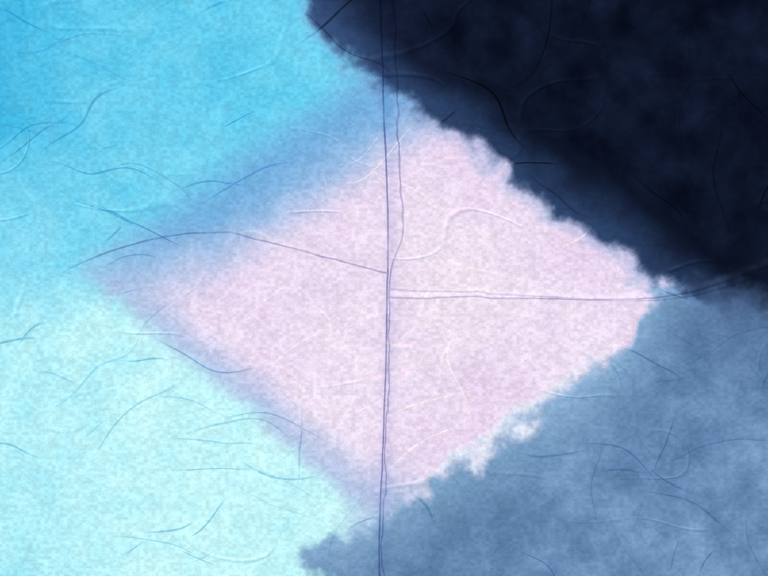
A Shadertoy shader for this texture:

```glsl
float hash(vec2 p) {
    vec3 q = fract(p.xyx * vec3(0.1031, 0.1030, 0.0973));
    q += dot(q, q.yzx + 33.33);
    return fract((q.x + q.y) * q.z);
}

float noise(vec2 p) {
    vec2 i = floor(p), f = fract(p);
    f = f * f * (3.0 - 2.0 * f);
    return mix(mix(hash(i), hash(i + vec2(1, 0)), f.x),
               mix(hash(i + vec2(0, 1)), hash(i + vec2(1, 1)), f.x), f.y);
}

float fbm(vec2 p) {
    float sum = 0.0, amp = 0.5;
    for (int i = 0; i < 5; i++) {
        sum += amp * noise(p);
        p = mat2(1.6, 1.2, -1.2, 1.6) * p + 7.3;
        amp *= 0.5;
    }
    return sum;
}

float stroke(float d, float width) {
    return 1.0 - smoothstep(0.0, width + 1.0 / iResolution.y, abs(d));
}

// Curved paper fibres scattered over the sheet
float fibres(vec2 p) {
    float ink = 0.0;
    p += 0.03 * vec2(noise(p * 13.0), noise(p * 13.0 + 9.0)) - 0.015;
    for (int i = 0; i < 130; i++) {
        float k = float(i) + 5.0;
        vec2 c = vec2(hash(vec2(k, 3.0)) * 1.34, hash(vec2(k, 17.0)));
        float angle = (hash(vec2(k, 29.0)) - 0.5) * (c.x < 0.5 ? 1.3 : 3.1) + 0.2;
        float len = 0.025 + 0.11 * hash(vec2(k, 41.0));
        vec2 q = p - c;
        q = vec2(q.x * cos(angle) + q.y * sin(angle), q.y * cos(angle) - q.x * sin(angle));
        float bend = (hash(vec2(k, 53.0)) - 0.5) * 7.0;
        float slope = 2.0 * bend * q.x;
        float d = (q.y - bend * q.x * q.x) / sqrt(1.0 + slope * slope);
        float fade = 1.0 - smoothstep(0.3 * len, len, abs(q.x));
        ink = max(ink, stroke(d, 0.0011) * fade * (0.2 + 0.8 * hash(vec2(k, 67.0))));
    }
    return ink;
}

// Broken hairline wrinkles
float wrinkles(vec2 p) {
    vec2 q = p + 0.04 * vec2(noise(p * 9.0), noise(p * 9.0 + 5.0));
    float line = 1.0 - smoothstep(0.0, 0.04, abs(noise(q * vec2(7, 13)) - 0.5));
    return line * smoothstep(0.35, 0.75, noise(p * 11.0 + 3.0));
}

void mainImage(out vec4 fragColor, in vec2 fragCoord) {
    vec2 p = fragCoord / iResolution.xy * vec2(1.3333, 1.0);
    float cloud = fbm(p * 5.0) - 0.5;
    float fray = fbm(p * 24.0 + 11.0) - 0.5;
    float grain = fbm(p * vec2(150, 190)) - 0.5;

    // Signed distances to the four dye fronts
    float upperLeft = 0.816 * (0.861 + 0.708 * (p.x - 0.668) - p.y) + 0.06 * cloud + 0.03 * fray;
    float lowerLeft = 0.777 * (p.y - 0.505 + 0.81 * (p.x - 0.165)) + 0.035 * cloud + 0.03 * fray;
    float navyFront = 0.814 * (p.y - 0.852 + 0.7125 * (p.x - 0.668)
        - 1.2 * max(0.565 - p.x, 0.0)) + 0.02 * cloud + 0.07 * fray;
    float slateFront = 0.811 * (0.13 + 0.722 * (p.x - 0.677) + 0.5 * max(0.6 - p.x, 0.0)
        - 0.025 * smoothstep(0.75, 0.9, p.x) * smoothstep(1.15, 1.04, p.x) - p.y)
        + 0.05 * smoothstep(1.06, 1.18, p.x) + 0.03 * cloud + 0.10 * fray;

    // Cyan wash, pale below the fold
    vec3 sky = mix(vec3(0.42, 0.82, 0.945), vec3(0.54, 0.87, 0.96),
        smoothstep(0.95, 0.5, p.y + 0.3 * cloud));
    sky = mix(sky, vec3(0.14, 0.65, 0.86), 0.6 * exp(-p.x * 9.0)
        * smoothstep(0.55, 0.85, p.y) + 0.35 * max(cloud, 0.0));
    vec3 ice = vec3(0.77, 0.97, 0.985) - vec3(0.10, 0.04, 0.01) * smoothstep(0.3, 0.0, p.x) * (1.0 - p.y);
    vec3 col = mix(ice, sky, smoothstep(0.42, 0.56, p.y + 0.15 * cloud));
    col += vec3(0.14, 0.06, 0.02) * fray;

    // Pink diamond with bleeding blue rims
    vec3 rim = mix(vec3(0.70, 0.78, 0.91), vec3(0.45, 0.69, 0.88), smoothstep(0.46, 0.64, p.y));
    col = mix(col, rim, smoothstep(-0.07, 0.025, upperLeft) * smoothstep(-0.025, 0.02, lowerLeft));
    vec3 pink = vec3(0.925, 0.86, 0.95) + vec3(0.06, 0.10, 0.04) * cloud + vec3(0.05, 0.06, 0.03) * fray;
    pink += vec3(0.02, 0.03, 0.0) * exp(-40.0 * dot(p - vec2(0.77, 0.49), p - vec2(0.77, 0.49)));
    col = mix(col, pink, smoothstep(0.01, 0.155, upperLeft) * smoothstep(-0.005, 0.09, lowerLeft));
    col = mix(col, vec3(0.70, 0.75, 0.89), 0.65 * smoothstep(0.24, 0.13, p.y)
        * smoothstep(0.09, 0.02, abs(p.x - 0.66)));

    // Slate corner with a pale frayed border
    col = mix(col, vec3(0.88, 0.95, 0.99), 0.7 * exp(-pow(slateFront / 0.015, 2.0))
        * smoothstep(0.68, 0.8, p.x) * smoothstep(1.1, 0.9, p.x));
    vec3 slate = mix(vec3(0.52, 0.67, 0.81), vec3(0.41, 0.55, 0.71), smoothstep(0.0, 0.12, slateFront));
    slate += 0.18 * cloud + 0.20 * fray;
    slate = mix(slate, vec3(0.32, 0.43, 0.60), 0.55 * smoothstep(0.30, 0.47, p.y) * smoothstep(1.1, 1.3, p.x));
    float slateMask = smoothstep(-0.008, 0.032, slateFront) * smoothstep(0.48, 0.57, p.x + 0.3 * fray);
    col = mix(col, slate, slateMask);

    // Navy corner with a narrow blue halo
    float aboveFold = smoothstep(0.405, 0.515, p.y + 0.06 * cloud + 0.08 * fray);
    col = mix(col, vec3(0.50, 0.63, 0.82), 0.45 * smoothstep(-0.04, 0.0, navyFront) * aboveFold);
    vec3 navy = mix(vec3(0.16, 0.24, 0.38), vec3(0.055, 0.085, 0.16),
        smoothstep(0.0, 0.09, navyFront + 0.1 * cloud));
    navy += vec3(0.05, 0.07, 0.10) * (smoothstep(0.8, 0.55, p.x) + 1.5 * fray);
    float navyMask = smoothstep(-0.012, 0.018, navyFront) * aboveFold;
    col = mix(col, navy, navyMask);

    // Fibres: pale on pink, deeper on the dyes
    float pinkMask = smoothstep(0.02, 0.1, min(upperLeft, lowerLeft)) * (1.0 - slateMask) * (1.0 - navyMask);
    vec3 deep = mix(col * vec3(0.6, 0.78, 0.88), col * 0.2, navyMask);
    col = mix(col, mix(deep, vec3(0.99, 0.95, 0.95), pinkMask), 0.8 * fibres(p));
    float emboss = wrinkles(p) - wrinkles(p + vec2(0.002, -0.003));
    col *= 1.0 - vec3(0.13, 0.08, 0.05) * emboss * (1.0 + 2.0 * navyMask);

    // Vertical and horizontal folds, unevenly pressed
    float foldX = 0.667 + 0.007 * sin(6.0 * (p.y - 0.3)) + 0.012 * cloud;
    float sideX = foldX + 0.018 * smoothstep(0.52, 0.6, p.y) + 0.006 + 0.015 * fray;
    float leftY = 0.597 - 0.83 * pow(min(p.x - 0.4, 0.0), 2.0) - 0.257 * max(p.x - 0.4, 0.0) + 0.02 * cloud;
    float rightY = 0.488 - 0.025 * (p.x - 0.677) + 0.8 * pow(max(p.x - 1.04, 0.0), 2.0) + 0.03 * cloud;
    float isLeft = smoothstep(0.04, 0.2, p.x) * step(p.x, foldX), isRight = step(foldX, p.x);
    float crease = max(stroke(p.x - foldX, 0.0012), 0.65 * stroke(p.x - sideX, 0.0012));
    crease = max(crease, 0.65 * isLeft * stroke(p.y - leftY, 0.0012));
    crease = max(crease, 0.6 * isRight * stroke(p.y - rightY, 0.0012));
    crease = max(crease, 0.4 * isRight * stroke(p.y - rightY - 0.014 + 0.04 * (p.x - 0.677), 0.0012));
    col *= 1.0 - vec3(0.42, 0.40, 0.27) * crease * (0.5 + 0.5 * noise(p * 25.0));
    col *= 1.0 - vec3(0.07, 0.06, 0.02) * exp(-pow((p.x - foldX - 0.006) / 0.012, 2.0));
    col += 0.04 * isRight * exp(-pow((p.y - rightY - 0.007) / 0.006, 2.0));

    // Paper grain
    col *= 1.0 + 0.20 * grain;
    fragColor = vec4(clamp(col, 0.0, 1.0), 1.0);
}
```
